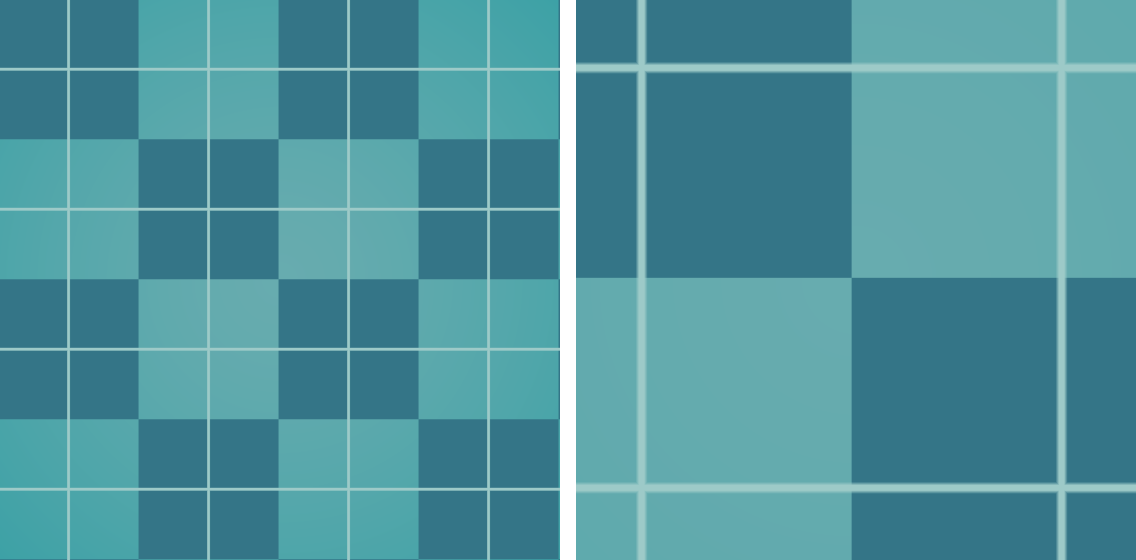
Left, the full canvas; right, a detail of the centre.
A WebGL 2 fragment shader for this pattern:

```glsl
#version 300 es
precision highp float;
// A four by four checkerboard of dark and light teal squares, crossed by thin
// pale lines through the middle of every square. A signed triangle wave gives
// the checks and the lines; a soft radial glow tints the light squares.

#define REPEATS 4.0                     // squares across and down, even to tile
#define ORIGIN vec2(-0.0026, 0.0013)    // lower left corner of the first square
#define LINE_WIDTH 0.0051               // in canvas widths
#define LINE_SOFTNESS 0.0021            // width of the fade at each line edge
#define GLOW_POWER 1.46                 // above one keeps the centre broad
#define DARK_TEAL vec3(0.202, 0.460, 0.530)
#define LIGHT_CENTRE vec3(0.405, 0.673, 0.685)
#define LIGHT_CORNER vec3(0.238, 0.632, 0.650)
#define LINE_COLOUR vec3(0.615, 0.793, 0.783)

uniform vec2 u_resolution;
out vec4 fragColor;

// Zero on square borders, +0.5 mid even squares, -0.5 mid odd squares.
vec2 signedWave(vec2 p) {
    return abs(mod(p - 0.5, 2.0) - 1.0) - 0.5;
}

void main() {
    vec2 uv = gl_FragCoord.xy / u_resolution;
    vec2 pixel = REPEATS / u_resolution;
    vec2 wave = signedWave((uv - ORIGIN) * REPEATS);

    // Checks: the product of the two signs picks light or dark.
    vec2 side = clamp(2.0 * wave / pixel, -1.0, 1.0);
    float lightMask = 0.5 + 0.5 * side.x * side.y;

    // Glow: the distance from the centre agrees on opposite edges.
    float glow = pow(length(uv - 0.5) / length(vec2(0.5)), GLOW_POWER);
    vec3 lightTeal = mix(LIGHT_CENTRE, LIGHT_CORNER, glow);
    vec3 colour = mix(DARK_TEAL, lightTeal, lightMask);

    // Lines along the middle of each row and column of squares.
    vec2 fromMiddle = 0.5 - abs(wave);
    float halfWidth = 0.5 * LINE_WIDTH * REPEATS;
    vec2 fade = max(pixel, vec2(LINE_SOFTNESS * REPEATS));
    vec2 lines = clamp((halfWidth - fromMiddle) / fade + 0.5, 0.0, 1.0);
    colour = mix(colour, LINE_COLOUR, max(lines.x, lines.y));

    fragColor = vec4(colour, 1.0);
}
```
